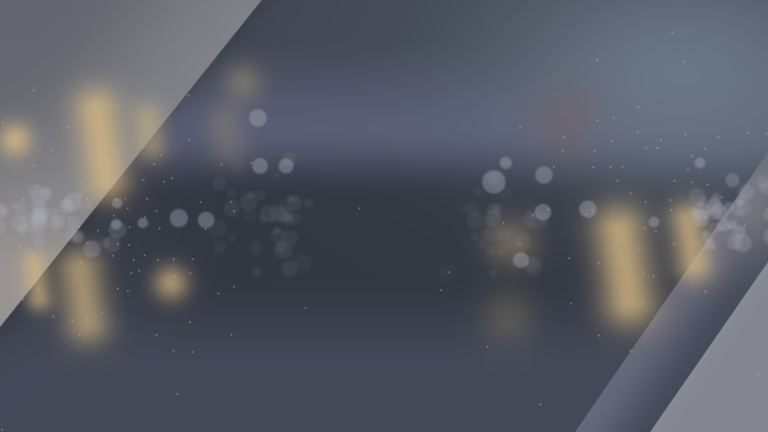
This background is drawn by a Shadertoy shader. Its source:

```glsl
const vec2 CANVAS = vec2(16.0 / 9.0, 1.0);
const vec3 SLATE = vec3(0.265, 0.287, 0.345);
const vec3 SHADE = vec3(0.200, 0.217, 0.260);
const vec3 HAZE = vec3(0.345, 0.365, 0.450);
const vec3 CEILING = vec3(0.260, 0.285, 0.335);
const vec3 STEEL = vec3(0.430, 0.475, 0.530);
const vec3 PANEL_DARK = vec3(0.390, 0.400, 0.435);
const vec3 PANEL_LIGHT = vec3(0.500, 0.505, 0.530);
const vec3 PANEL_WARM = vec3(0.610, 0.590, 0.580);
const vec3 STRIP_LIGHT = vec3(0.400, 0.410, 0.475);
const vec3 STRIP_DARK = vec3(0.270, 0.285, 0.345);
const vec3 CORNER = vec3(0.515, 0.525, 0.565);
const vec3 GOLD = vec3(0.860, 0.740, 0.520);
const vec3 ROSE = vec3(0.450, 0.370, 0.370);
const vec3 PEARL = vec3(0.700, 0.710, 0.760);
const float GLOW_SHEAR = 0.15;
const int CLUSTER_DISCS = 34;
const float DUST_CELL = 0.035;

// Glow: centre, half height, radius
const vec4 GLOWS[12] = vec4[12](
    vec4(0.035, 0.676, 0.00, 0.040), vec4(0.235, 0.665, 0.08, 0.055),
    vec4(0.345, 0.695, 0.03, 0.040), vec4(0.193, 0.315, 0.06, 0.055),
    vec4(0.085, 0.350, 0.04, 0.032), vec4(0.396, 0.345, 0.00, 0.042),
    vec4(0.562, 0.810, 0.00, 0.045), vec4(0.525, 0.690, 0.03, 0.045),
    vec4(1.445, 0.385, 0.08, 0.065), vec4(1.600, 0.440, 0.05, 0.045),
    vec4(1.185, 0.440, 0.00, 0.060), vec4(1.176, 0.265, 0.00, 0.065));
const float GLOW_POWER[12] = float[12](
    0.75, 0.72, 0.45, 0.62, 0.60, 0.65, 0.28, 0.18, 0.75, 0.70, 0.32, 0.18);

// Lone disc: centre, radius
const vec3 DISCS[16] = vec3[16](
    vec3(0.597, 0.727, 0.020), vec3(0.602, 0.616, 0.018), vec3(0.662, 0.616, 0.017),
    vec3(0.414, 0.495, 0.021), vec3(0.477, 0.491, 0.019), vec3(0.271, 0.530, 0.012),
    vec3(0.269, 0.481, 0.012), vec3(0.331, 0.484, 0.012), vec3(1.143, 0.579, 0.027),
    vec3(1.259, 0.595, 0.020), vec3(1.257, 0.509, 0.019), vec3(1.361, 0.516, 0.020),
    vec3(1.620, 0.623, 0.012), vec3(1.171, 0.623, 0.014), vec3(1.206, 0.398, 0.018),
    vec3(1.514, 0.486, 0.012));

// Cluster: centre, half spread
const vec4 CLUSTERS[4] = vec4[4](
    vec4(0.110, 0.490, 0.18, 0.10), vec4(0.610, 0.490, 0.17, 0.15),
    vec4(1.150, 0.470, 0.13, 0.14), vec4(1.690, 0.500, 0.13, 0.10));
const float CLUSTER_POWER[4] = float[4](0.24, 0.08, 0.06, 0.24);

vec2 hash2(vec2 s) {
    return fract(sin(vec2(dot(s, vec2(127.1, 311.7)), dot(s, vec2(269.5, 183.3)))) * 4375.85);
}

// Signed distance to a slanted line, positive at its upper left
float slantDistance(vec2 p, vec2 foot, float slope) {
    return (p.y - foot.y - slope * (p.x - foot.x)) / sqrt(1.0 + slope * slope);
}

float bell(vec2 q) { return exp(-dot(q, q)); }

float disc(vec2 p, vec2 centre, float radius, float soft) {
    return 1.0 - smoothstep(radius - soft, radius + soft, length(p - centre));
}

vec3 backdrop(vec2 p) {
    float side = smoothstep(0.35, 0.95, abs(p.x - 0.5 * CANVAS.x));
    vec3 col = mix(SLATE, mix(SHADE, SLATE, 0.6 * side), smoothstep(0.14, 0.36, p.y));
    col = mix(col, HAZE, smoothstep(0.54, 0.70, p.y));
    col = mix(col, CEILING, smoothstep(0.70, 0.92, p.y));
    col = mix(col, STEEL, 0.92 * bell((p - vec2(1.58, 0.84)) / vec2(0.45, 0.26)));
    return mix(col, ROSE, 0.4 * bell((p - vec2(1.31, 0.72)) / 0.08));
}

vec3 addPanels(vec3 col, vec2 p, float aa) {
    float left = slantDistance(p, vec2(0.0, 0.243), 1.249);
    float strip = -slantDistance(p, vec2(1.331, 0.0), 1.45);
    float corner = -slantDistance(p, vec2(1.505, 0.0), 1.443);

    // Upper left sheet and its shadow
    vec3 sheet = mix(PANEL_LIGHT, PANEL_DARK, smoothstep(0.0, 0.36, left));
    sheet = mix(sheet, PANEL_WARM, 0.9 * bell((p - vec2(0.0, 0.32)) / vec2(0.22, 0.28)));
    col *= 1.0 - 0.12 * exp(min(left, 0.0) / 0.03);
    col = mix(col, sheet, smoothstep(-aa, aa, left));

    // Lower right strip and corner
    vec3 band = mix(STRIP_LIGHT, STRIP_DARK, smoothstep(0.0, 0.15, strip));
    band = mix(band, PANEL_WARM, 0.35 * bell((p - vec2(1.76, 0.52)) / 0.14));
    col = mix(col, band, smoothstep(-aa, aa, strip));
    vec3 plate = CORNER * (1.0 + 0.06 * exp(-max(corner, 0.0) / 0.01));
    return mix(col, plate, smoothstep(-aa, aa, corner));
}

vec3 addLights(vec3 col, vec2 p, float aa) {
    // Soft gold columns
    for (int i = 0; i < 12; i++) {
        vec4 g = GLOWS[i];
        vec2 q = p - g.xy;
        q.x += GLOW_SHEAR * clamp(q.y, -g.z, g.z);
        q.y -= clamp(q.y, -g.z, g.z);
        col = mix(col, GOLD, GLOW_POWER[i] * bell(q / g.w));
    }
    // Pale discs, lone and clustered
    for (int i = 0; i < 16; i++) {
        vec3 d = DISCS[i];
        col = mix(col, PEARL, 0.36 * disc(p, d.xy, d.z, 0.002 + aa));
    }
    for (int c = 0; c < 4; c++) {
        for (int i = 0; i < CLUSTER_DISCS; i++) {
            vec2 seed = vec2(float(i) + 1.0, float(c) * 7.0 + 3.0);
            vec2 a = hash2(seed);
            vec2 b = hash2(seed + 41.0);
            vec2 centre = CLUSTERS[c].xy + (a + b - 1.0) * CLUSTERS[c].zw;
            float radius = mix(0.008, 0.021, fract(a.x * 13.0));
            float power = CLUSTER_POWER[c] * mix(0.4, 1.3, fract(b.y * 17.0));
            col = mix(col, PEARL, power * disc(p, centre, radius, 0.003 + aa));
        }
    }
    // Fine dust, one speck in some cells
    vec2 cell = floor(p / DUST_CELL);
    vec2 h = hash2(cell);
    vec2 speck = (cell + 0.15 + 0.7 * h) * DUST_CELL;
    float spread = bell((speck - vec2(0.27, 0.48)) / vec2(0.25, 0.22))
                 + bell((speck - vec2(1.48, 0.53)) / vec2(0.25, 0.24));
    float present = step(fract(h.x * 37.0 + h.y * 11.0), 0.5 * spread);
    return mix(col, GOLD, 0.5 * present * disc(p, speck, 0.0018, aa));
}

void mainImage(out vec4 fragColor, in vec2 fragCoord) {
    vec2 p = fragCoord / iResolution.xy * CANVAS;
    float aa = 1.0 / iResolution.y;
    vec3 col = addPanels(backdrop(p), p, aa);
    fragColor = vec4(addLights(col, p, aa), 1.0);
}
```
